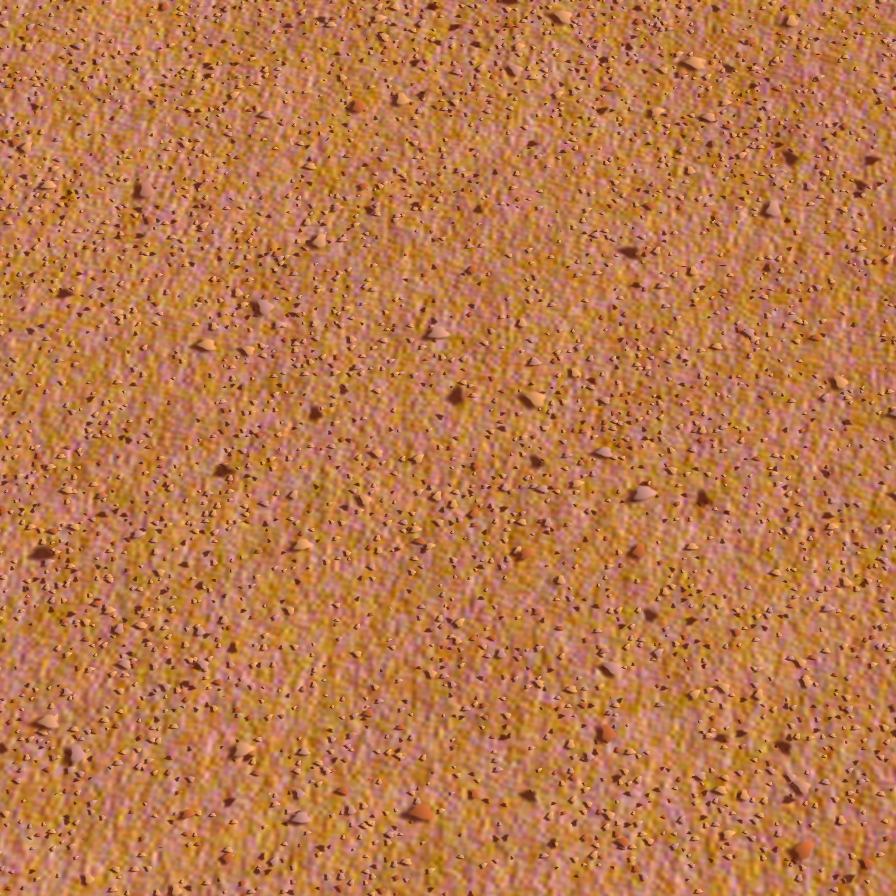
A WebGL 1 fragment shader for this texture:

```glsl
precision highp float;
// Dry ochre sand strewn with grit and small stones, under low light from the right.
// Value noise gives the relief, slanted streaks and pink-to-gold tint; three layers
// of jittered cells add stones, each with a lit side and a shadow beside it.

uniform vec2 u_resolution;

const vec2 LIGHT = vec2(0.93, 0.37);
const vec3 SAND = vec3(0.745, 0.49, 0.305);
const vec3 TONE_RANGE = vec3(0.17, 0.175, 0.14);
const vec3 SHADOW = vec3(0.33, 0.11, 0.055);
const vec3 STONE_TAN = vec3(0.84, 0.58, 0.37);
const vec3 STONE_PINK = vec3(0.76, 0.53, 0.49);
const vec3 STONE_RUST = vec3(0.73, 0.38, 0.20);

float hash(vec2 p, float seed) {
  vec3 q = fract(vec3(p.xyx) * 0.1031 + seed * 0.137);
  q += dot(q, q.yzx + 33.33);
  return fract((q.x + q.y) * q.z);
}

float noise(vec2 p, float seed) {
  vec2 cell = floor(p);
  vec2 f = fract(p);
  f = f * f * (3.0 - 2.0 * f);
  float bottom = mix(hash(cell, seed), hash(cell + vec2(1.0, 0.0), seed), f.x);
  float top = mix(hash(cell + vec2(0.0, 1.0), seed), hash(cell + 1.0, seed), f.x);
  return mix(bottom, top, f.y);
}

vec2 rotate(vec2 p, float angle) {
  float c = cos(angle);
  float s = sin(angle);
  return vec2(c * p.x - s * p.y, s * p.x + c * p.y);
}

// Height of the sand: fine grit over grains drawn out along the slant.
float sandHeight(vec2 p) {
  vec2 slanted = rotate(p, 0.3);
  return 0.55 * noise(slanted * vec2(150.0, 95.0), 1.0)
       + 0.45 * noise(p * 210.0, 2.0);
}

// Brightness of slopes facing the light.
float relief(vec2 p, float reach) {
  return sandHeight(p - LIGHT * reach) - sandHeight(p + LIGHT * reach);
}

// Distance from the centre of a lumpy, stretched stone, relative to its radius.
float stoneShape(vec2 p, float radius, float spin) {
  vec2 q = rotate(p, spin) * vec2(0.85, 1.2);
  float angle = atan(q.y, q.x + 1e-5);
  float lumps = 1.0 + 0.16 * sin(3.0 * angle + spin) + 0.08 * sin(5.0 * angle - spin);
  return length(q) * lumps / radius;
}

// Draws one layer of stones over the ground colour.
vec3 addStones(vec3 ground, vec2 p, float density, float chance, float radius, float seed) {
  vec2 grid = p * density;
  vec2 home = floor(grid);
  float shade = 0.0;
  float cover = 0.0;
  vec3 stone = ground;
  for (int j = -1; j <= 1; j++) {
    for (int i = -1; i <= 1; i++) {
      vec2 cell = home + vec2(float(i), float(j));
      float present = step(hash(cell, seed), chance);
      vec2 jitter = vec2(hash(cell, seed + 1.0), hash(cell, seed + 2.0));
      float size = radius * mix(0.55, 1.25, hash(cell, seed + 3.0));
      float spin = 6.283 * hash(cell, seed + 4.0);
      float kind = hash(cell, seed + 5.0);
      vec2 q = grid - cell - 0.15 - 0.7 * jitter;

      float shadowShape = stoneShape(q + LIGHT * size * 0.95, size * 1.12, spin);
      shade = max(shade, present * (1.0 - smoothstep(0.45, 1.25, shadowShape)));

      // Some stones stay bare hollows: shadow only, no body.
      float body = 1.0 - smoothstep(0.7, 1.15, stoneShape(q, size, spin));
      body *= present * step(0.22, kind);
      float lit = clamp(dot(q, LIGHT) / size, -1.0, 1.0);
      vec3 tint = mix(STONE_TAN, STONE_PINK, smoothstep(0.55, 0.7, kind));
      tint = mix(tint, STONE_RUST, smoothstep(0.8, 0.9, kind));
      stone = mix(stone, tint * (1.03 + 0.24 * lit), step(cover, body) * present);
      cover = max(cover, body);
    }
  }
  return mix(mix(ground, SHADOW, 0.85 * shade), stone, cover);
}

// Sand lit by its relief, tinted between gold and pink.
vec3 sandColor(vec2 p) {
  vec2 slanted = rotate(p, 0.3);
  float streak = noise(slanted * vec2(85.0, 26.0), 3.0) - 0.5;
  float drift = noise(p * 5.0, 4.0) - 0.5;
  float tone = 1.75 * relief(p, 0.0024) + 0.55 * streak + 0.25 * drift;
  float tint = 0.75 * (noise(slanted * vec2(115.0, 75.0), 5.0) - 0.5)
             + 0.45 * (noise(p * 190.0, 6.0) - 0.5);
  float blush = noise(p * 125.0, 7.0) - 0.5;
  vec3 color = SAND + TONE_RANGE * tone;
  color += tint * vec3(0.02, 0.0, 0.46);
  return color + blush * vec3(0.07, -0.07, 0.0);
}

void main() {
  vec2 p = gl_FragCoord.xy / u_resolution.y;
  // Grains shrink slightly towards the far, upper edge.
  float recede = 0.9 + 0.22 * p.y;
  vec2 ground = vec2(p.x - 0.5, p.y) * recede + 2.0;

  float clump = noise(ground * 13.0, 8.0);
  vec3 color = sandColor(ground);
  color = addStones(color, ground, 88.0, 0.12 + 0.4 * clump, 0.24, 11.0);
  color = addStones(color, ground, 43.0, 0.04 + 0.28 * clump, 0.19, 23.0);
  color = addStones(color, ground, 15.0, 0.24, 0.125, 37.0);
  gl_FragColor = vec4(clamp(color, 0.0, 1.0), 1.0);
}
```
